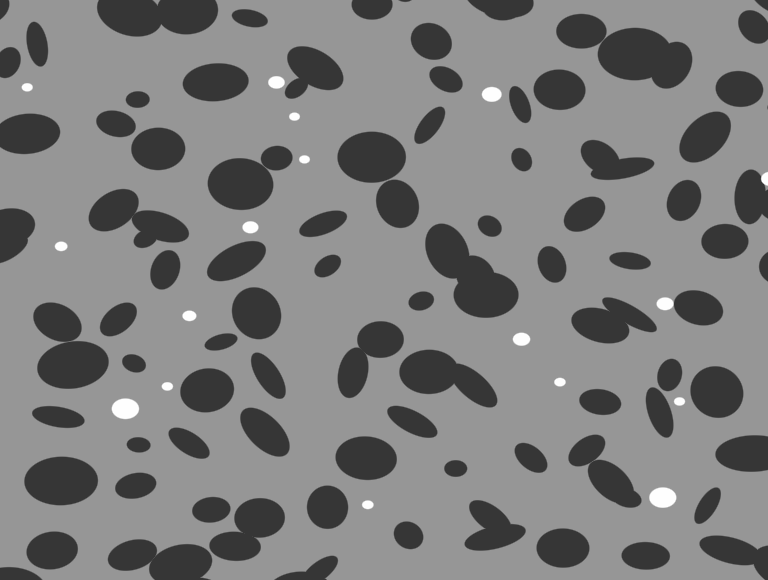
Write a Shadertoy shader that draws this pattern.

```glsl
// Dark ellipses and a few white dots scattered at random over flat grey.
// Each lies in a jittered grid cell; shapes are drawn in a space widened
// along x, and dots appear only where they stay clear of the dark grains.

#define STRETCH 1.326       // widening of all shapes along x
#define GRAIN_CELLS 10.0    // dark grains per canvas height
#define DOT_CELLS 5.4       // candidate dots per canvas height
#define JITTER 0.9          // share of the cell used for placement
#define GRAIN_AXES vec2(0.012, 0.049)   // smallest and largest semi-axis
#define DOT_RADII vec2(0.007, 0.021)    // smallest and largest radius
#define EDGE_PIXELS 1.3     // width of the smoothed edge
#define GROUND_COLOR vec3(0.588)
#define GRAIN_COLOR vec3(0.212)
#define DOT_COLOR vec3(0.996)

// Integer hash: three values in 0..1 for a cell and a seed
vec3 hashCell(vec2 cell, int seed) {
    uvec3 v = uvec3(ivec3(ivec2(cell) + 64, seed));
    v = v * 1664525u + 1013904223u;
    v.x += v.y * v.z; v.y += v.z * v.x; v.z += v.x * v.y;
    v ^= v >> 16u;
    v.x += v.y * v.z; v.y += v.z * v.x; v.z += v.x * v.y;
    return vec3(v >> 8u) / 16777216.0;
}

vec2 jitteredCenter(vec2 cell, vec2 random, float cells) {
    return (cell + 0.5 + JITTER * (random - 0.5)) / cells;
}

// Approximate distance to a rotated ellipse, measured after the widening
float ellipseDistance(vec2 p, vec2 axes, float angle) {
    float c = cos(angle), s = sin(angle);
    mat2 turn = mat2(c, s, -s, c);
    vec2 w = (p * turn) / axes;
    float k = max(length(w), 0.01);
    vec2 slope = (turn * (w / axes)) / vec2(STRETCH, 1.0);
    return (k - 1.0) * k / max(length(slope), 1e-4);
}

// Distance to the nearest dark grain
float grainDistance(vec2 p) {
    vec2 home = floor(p * GRAIN_CELLS);
    float nearest = 1.0;
    for (int y = -1; y <= 1; y++)
    for (int x = -1; x <= 1; x++) {
        vec2 cell = home + vec2(x, y);
        vec3 place = hashCell(cell, 1);
        vec3 form = hashCell(cell, 2);
        vec2 center = jitteredCenter(cell, place.xy, GRAIN_CELLS);
        vec2 axes = mix(GRAIN_AXES.xx, GRAIN_AXES.yy, form.xy);
        nearest = min(nearest, ellipseDistance(p - center, axes, 3.1416 * form.z));
    }
    return nearest;
}

// Distance to the nearest white dot lying on open ground
float dotDistance(vec2 p, float edge) {
    vec2 home = floor(p * DOT_CELLS);
    float nearest = 1.0;
    for (int y = -1; y <= 1; y++)
    for (int x = -1; x <= 1; x++) {
        vec2 cell = home + vec2(x, y);
        vec3 random = hashCell(cell, 3);
        vec2 center = jitteredCenter(cell, random.xy, DOT_CELLS);
        float radius = mix(DOT_RADII.x, DOT_RADII.y, random.z * random.z);
        float d = ellipseDistance(p - center, vec2(radius), 0.0);
        if (d < edge && grainDistance(center) > radius) nearest = min(nearest, d);
    }
    return nearest;
}

float coverage(float d, float edge) {
    return clamp(0.5 - d / edge, 0.0, 1.0);
}

void mainImage(out vec4 fragColor, in vec2 fragCoord) {
    vec2 p = fragCoord / iResolution.y / vec2(STRETCH, 1.0);
    float edge = EDGE_PIXELS / iResolution.y;

    vec3 color = mix(GROUND_COLOR, GRAIN_COLOR, coverage(grainDistance(p), edge));
    color = mix(color, DOT_COLOR, coverage(dotDistance(p, edge), edge));
    fragColor = vec4(color, 1.0);
}
```
